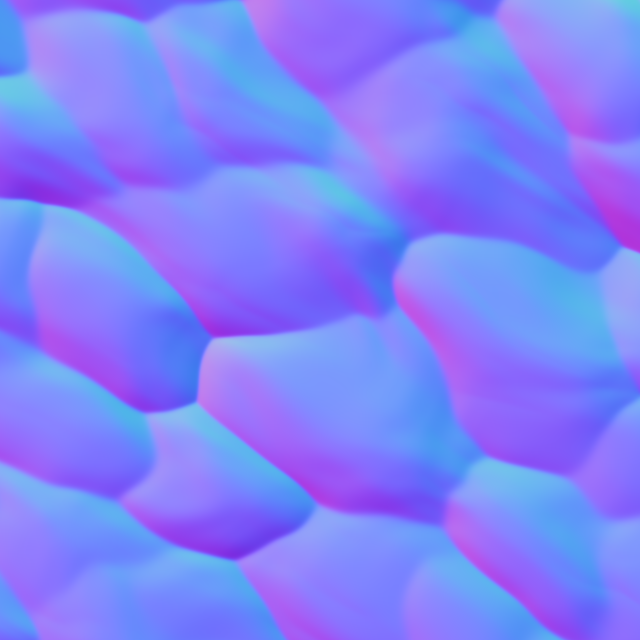
This texture map is drawn by a three.js fragment shader. Its source:

```glsl
// Tangent-space normal map of soft, slanted, overlapping mounds.
// Domes scattered on a warped, stretched grid merge by a smooth maximum;
// the slope of that height field is encoded as a colour.

varying vec2 vUv;

const float SLANT = -0.54;                // direction of the mounds, radians
const vec2 DENSITY = vec2(4.3, 6.6);      // mounds along and across the slant
const vec2 CURVATURE = vec2(0.65, 1.45);  // flattest and roundest dome
const float LIFT = 0.55;                  // spread of dome heights
const vec2 CREASE = vec2(11.0, 30.0);     // softest and sharpest valleys
const float WARP = 0.42;                  // large bends of the outlines
const float RIPPLE = 0.07;                // small bends of the outlines
const float SWELL = 0.3;                  // broad rise and fall
const vec2 FOLD_DENSITY = vec2(1.4, 2.5); // fine folds per mound
const float FOLD_HEIGHT = 0.085;
const float STRENGTH = 0.053;             // slope to normal
const float STEP = 0.002;                 // sampling distance for the slope

vec3 hash3(vec2 cell) {
  vec3 p = fract(cell.xyx * vec3(0.1031, 0.1030, 0.0973));
  p += dot(p, p.yxz + 33.33);
  return fract((p.xxy + p.yzz) * p.zyx);
}

float cornerSlope(vec2 cell, vec2 offset) {
  float angle = 6.2832 * hash3(cell + 71.0).x;
  return dot(vec2(cos(angle), sin(angle)), offset);
}

// Gradient noise, about -0.7 to 0.7, with a smooth second derivative
float noise(vec2 p) {
  vec2 i = floor(p);
  vec2 f = p - i;
  vec2 w = f * f * f * (f * (f * 6.0 - 15.0) + 10.0);
  vec2 e = vec2(0.0, 1.0);
  float low = mix(cornerSlope(i, f), cornerSlope(i + e.yx, f - e.yx), w.x);
  float high = mix(cornerSlope(i + e, f - e), cornerSlope(i + e.yy, f - e.yy), w.x);
  return mix(low, high, w.y);
}

vec2 noise2(vec2 p) {
  return vec2(noise(p), noise(p + vec2(37.2, 91.7)));
}

// Smooth maximum of paraboloid domes, one per jittered cell
float domes(vec2 p, float sharpness) {
  vec2 cell = floor(p);
  float total = 0.0;
  for (int y = -2; y <= 2; y++) {
    for (int x = -2; x <= 2; x++) {
      vec2 id = cell + vec2(float(x), float(y));
      vec3 rnd = hash3(id + 40.0);
      vec2 d = p - id - rnd.xy;
      float bend = mix(CURVATURE.x, CURVATURE.y, fract(rnd.z * 7.31));
      total += exp(sharpness * (LIFT * rnd.z - bend * dot(d, d)));
    }
  }
  return log(total + 1e-12) / sharpness;
}

float height(vec2 uv) {
  float c = cos(SLANT);
  float s = sin(SLANT);
  vec2 p = vec2(c * uv.x + s * uv.y, c * uv.y - s * uv.x) * DENSITY + 12.0;

  // Bend the outlines
  p += WARP * noise2(p * 0.8);
  p += RIPPLE * noise2(p * 2.4 + 5.0);

  // Mounds on a broad swell
  float sharpness = mix(CREASE.x, CREASE.y, smoothstep(-0.4, 0.5, noise(p * 0.6 + 8.0)));
  float h = domes(p, sharpness) + SWELL * noise(p * 0.5 + 23.0);

  // Fine folds, in patches only
  float patches = smoothstep(-0.15, 0.4, noise(p * 0.7 + 51.0));
  return h + FOLD_HEIGHT * patches * domes(p * FOLD_DENSITY + 60.0, CREASE.x);
}

void main() {
  vec2 e = vec2(STEP, 0.0);
  vec2 slope = vec2(height(vUv + e.xy) - height(vUv - e.xy),
                    height(vUv + e.yx) - height(vUv - e.yx)) / (2.0 * STEP);

  // Red grows with the rise to the right, green with the fall upwards
  vec3 normal = normalize(vec3(STRENGTH * slope.x, -STRENGTH * slope.y, 1.0));
  gl_FragColor = vec4(normal * 0.5 + 0.5, 1.0);
}
```
